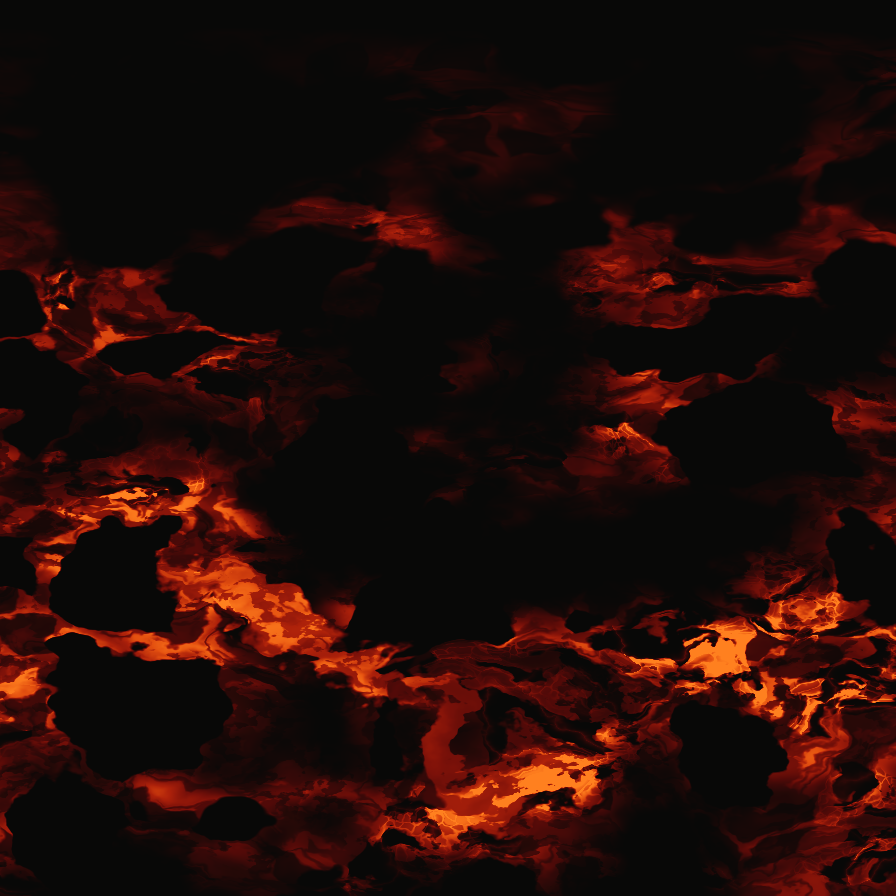
A WebGL 2 fragment shader for this texture:

```glsl
#version 300 es
precision highp float;
// Bed of glowing embers: black coals over red-orange heat, fading into darkness above.

#define COAL_SCALE 5.6     // large coals across the canvas
#define CHIP_SCALE 14.0    // small broken pieces across the canvas
#define CRACKLE_SCALE 75.0 // fine burnt net
#define WARP 0.17          // bending of all outlines
#define FRAY 0.032         // raggedness of all outlines
#define DARK_COALS 0.40    // share of coals without surface glow
#define GLOW 1.05          // overall heat
#define SEAM_START vec2(0.25, 0.40)
#define SEAM_END vec2(0.56, 0.13)
#define SEAM_WIDTH 0.032

uniform vec2 u_resolution;
out vec4 fragColor;

vec2 hash2(vec2 p) {
  vec3 q = fract(p.xyx * vec3(0.1031, 0.1030, 0.0973));
  q += dot(q, q.yzx + 33.33);
  return fract((q.xx + q.yz) * q.zy);
}

float valueNoise(vec2 p) {
  vec2 i = floor(p), f = fract(p);
  f = f * f * (3.0 - 2.0 * f);
  float low = mix(hash2(i).x, hash2(i + vec2(1, 0)).x, f.x);
  float high = mix(hash2(i + vec2(0, 1)).x, hash2(i + vec2(1, 1)).x, f.x);
  return mix(low, high, f.y);
}

float fbm(vec2 p) {
  float sum = 0.0, amp = 0.533;
  for (int i = 0; i < 4; i++, amp *= 0.5) {
    sum += amp * valueNoise(p);
    p = mat2(1.6, 1.2, -1.2, 1.6) * p + 17.3;
  }
  return sum;
}

// x: distance gap to the next cell, y: height above the cell centre, z: cell random
vec3 cellular(vec2 p) {
  float nearest = 8.0, second = 8.0, height = 0.0, id = 0.0;
  for (int i = 0; i < 9; i++) {
    vec2 cell = floor(p) + vec2(i % 3 - 1, i / 3 - 1);
    vec2 toPoint = p - cell - hash2(cell);
    float d = length(toPoint);
    second = min(second, max(d, nearest));
    if (d < nearest) {
      nearest = d;
      height = toPoint.y;
      id = hash2(cell + 71.7).y;
    }
  }
  return vec3(second - nearest, height, id);
}

float segmentDistance(vec2 p, vec2 a, vec2 b) {
  vec2 ab = b - a;
  return length(p - a - ab * clamp(dot(p - a, ab) / dot(ab, ab), 0.0, 1.0));
}

vec3 emberColor(float heat) {
  vec3 ramp[7] = vec3[7](vec3(0.03, 0.03, 0.026), vec3(0.18, 0.035, 0.03),
    vec3(0.33, 0.04, 0.03), vec3(0.50, 0.07, 0.035), vec3(0.68, 0.13, 0.04),
    vec3(0.89, 0.31, 0.06), vec3(1.0, 0.50, 0.12));
  vec3 color = ramp[0];
  for (int i = 1; i < 7; i++)
    color = mix(color, ramp[i], clamp(heat * 5.0 - float(i - 1), 0.0, 1.0));
  return color;
}

void main() {
  vec2 p = gl_FragCoord.xy / u_resolution;
  float sharp = 1.0 - smoothstep(0.6, 0.85, p.y);

  // flattened ground, bent at a broad and a fine scale
  vec2 ground = vec2(p.x, p.y * (1.35 + 0.3 * p.y));
  vec2 bend = vec2(fbm(ground * 6.0), fbm(ground * 6.0 + 41.0)) - 0.5;
  vec2 fray = vec2(fbm(ground * 34.0 + 9.0), fbm(ground * 34.0 + 63.0)) - 0.5;
  vec2 w = ground + WARP * bend + FRAY * sharp * fray;

  // where the bed is hot
  float depth = 1.0 - smoothstep(0.42, 0.97, p.y);
  vec2 hearth = p - vec2(0.36, 0.30);
  float region = fbm(ground * 5.0 + 5.2) + 0.1 * exp(-6.0 * dot(hearth, hearth));
  float hot = smoothstep(0.46 - 0.17 * depth, 0.70 - 0.06 * depth, region);
  hot *= sqrt(depth) * mix(0.55, 1.0, smoothstep(0.0, 0.15, p.y));

  // coals with uneven gaps, chips, folds and creases of the glowing sheets
  vec3 coal = cellular(w * COAL_SCALE + 3.7);
  vec3 chip = cellular(w * CHIP_SCALE + 11.0);
  float gap = 0.01 + 0.36 * smoothstep(0.36, 0.68, fbm(ground * 8.0 + 31.0));
  float body = smoothstep(gap, gap + 0.19 - 0.14 * sharp, coal.x);
  float folds = smoothstep(0.25, 0.75, fbm(w * vec2(11.0, 17.0) + 23.0));
  float crease = smoothstep(0.0, 0.06, abs(fbm(w * vec2(14.0, 20.0) + 77.0) - 0.5));
  float hollow = smoothstep(0.08, 0.22, chip.x) * step(0.65, chip.z);

  // burnt surface: lit from below, torn crust, dark specks and a fine bright net
  float under = 1.0 - smoothstep(-0.2, 0.65, coal.y);
  float crust = smoothstep(0.40, 0.62 - 0.13 * sharp, fbm(w * vec2(24.0, 34.0)));
  float speck = smoothstep(0.41, 0.49, fbm(ground * vec2(62.0, 72.0) + 3.0 * bend));
  speck = mix(1.0, speck, 0.85 * sharp * smoothstep(0.4, 0.55, fbm(w * 9.0 + 51.0)));
  float net = 1.0 - smoothstep(0.05, 0.3, cellular(w * CRACKLE_SCALE).x);
  float surface = crust * speck * (0.45 + 0.85 * folds) * mix(0.3, 1.0, under);
  surface += sharp * (0.45 * net * folds * crust + 0.4 * exp(-13.0 * chip.x) * under);
  surface *= (0.6 + 0.7 * chip.z) * step(DARK_COALS, coal.z);
  float sheet = (0.42 + 0.7 * folds) * mix(0.55, 1.0, crease * crust) * mix(0.4, 1.0, speck);
  float heat = GLOW * hot * mix(sheet * (1.0 - 0.7 * hollow), surface, body);

  // the hottest seam between the coals
  float away = segmentDistance(p + 0.2 * bend + 0.05 * fray, SEAM_START, SEAM_END);
  float width = SEAM_WIDTH * (0.4 + 1.1 * folds);
  float seam = (1.0 - smoothstep(0.7 * width, width, away)) * (1.0 - 0.6 * hollow);
  heat = max(heat, seam * (0.75 + 0.4 * folds) * mix(0.65, 1.0, crease * crust * speck));
  fragColor = vec4(emberColor(heat), 1.0);
}
```
